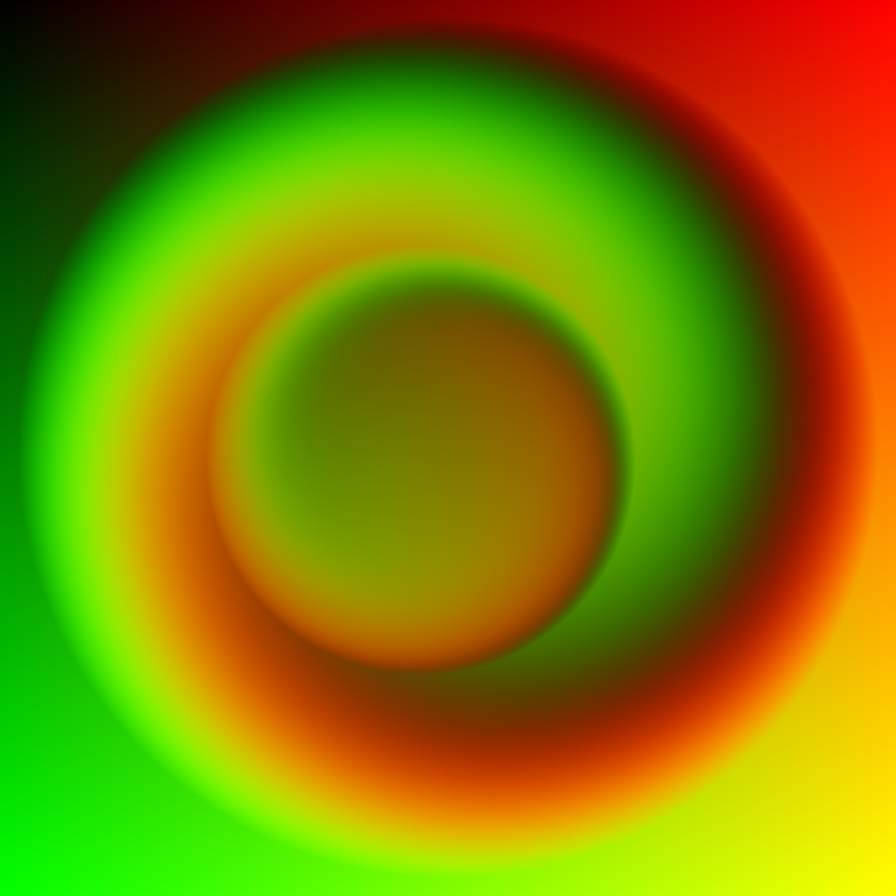
A three.js fragment shader for this background:

```glsl
varying vec2 vUv;

const vec2 OUTER_CENTER = vec2(0.5, 0.5);
const vec2 INNER_CENTER = vec2(0.47, 0.514);

vec2 rotate(vec2 p, float angle) {
  float c = cos(angle);
  float s = sin(angle);
  return vec2(c * p.x - s * p.y, s * p.x + c * p.y);
}

// Twist inside a disc: full turn at the center, none at the rim.
// A higher falloff keeps the middle rigid and crowds the twist to the rim.
vec2 swirl(vec2 p, vec2 center, float radius, float turn, float falloff) {
  vec2 offset = p - center;
  float reach = clamp(length(offset) / radius, 0.0, 1.0);
  return center + rotate(offset, turn * (1.0 - pow(reach, falloff)));
}

// Red grows along x, green along y
vec3 cornerGradient(vec2 p) {
  return vec3(clamp(p, 0.0, 1.0), 0.0);
}

void main() {
  // Measure y downward from the top edge
  vec2 p = vec2(vUv.x, 1.0 - vUv.y);

  // Small counter-twist nested in the large one
  p = swirl(p, INNER_CENTER, 0.24, 4.71, 4.0);
  p = swirl(p, OUTER_CENTER, 0.48, -5.32, 2.0);

  gl_FragColor = vec4(cornerGradient(p), 1.0);
}
```
